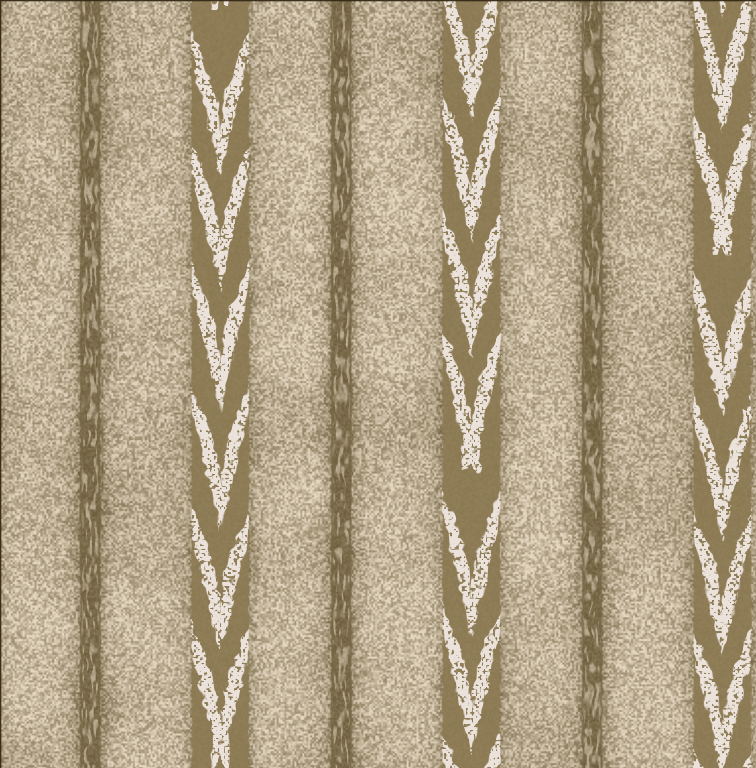
Write a Shadertoy shader that draws this pattern.

```glsl
const float PERIOD = 0.3268;         // spacing of the stripes
const float NARROW_X = 0.1175;       // centre of the first narrow stripe
const float NARROW_HALF = 0.0132;
const float WIDE_X = 0.2870;         // centre of the first wide stripe
const float WIDE_HALF = 0.0375;
const float CYCLE = 0.990;           // height of one run of chevrons
const int CHEVRONS = 6;              // chevrons in one run
const float FIRST_TIP = 0.212;       // the first chevron follows a longer gap
const float TIP_STEP = 0.1556;
const vec3 RUN_START = vec3(0.013, 0.618, 0.336); // start of the run per column
const float ARM_SLOPE = 0.24;
const float NOTCH = 0.056;           // height of the inner notch above the tip
const float BLUNT_HALF = 0.0115;     // half width of the forked tip
const float GRAIN = 390.0;
const float GRAIN_DEPTH = 0.78;
const float SHADOW_WIDTH = 0.011;
const float BORDER = 0.0016;
const vec3 DARK = vec3(0.43, 0.37, 0.24);
const vec3 BROWN = vec3(0.555, 0.485, 0.335);
const vec3 SAND = vec3(0.84, 0.785, 0.69);
const vec3 WHITE = vec3(0.92, 0.89, 0.86);
const vec3 EDGE = vec3(0.20, 0.16, 0.08);

float hash(vec2 p) {
    vec3 q = fract(p.xyx * 0.1031);
    q += dot(q, q.yzx + 33.33);
    return fract((q.x + q.y) * q.z);
}

float noise(vec2 p) {
    vec2 i = floor(p), f = fract(p);
    f = f * f * (3.0 - 2.0 * f);
    return mix(mix(hash(i), hash(i + vec2(1, 0)), f.x),
               mix(hash(i + vec2(0, 1)), hash(i + vec2(1, 1)), f.x), f.y);
}

float clouds(vec2 p) {
    float sum = 0.0, amp = 0.5;
    for (int i = 0; i < 4; i++) {
        sum += amp * noise(p);
        p = p * 2.03 + 17.0;
        amp *= 0.5;
    }
    return sum / 0.9375;
}

// Signed offset from the nearest stripe centre
float stripeOffset(float x, float centre) {
    return mod(x - centre + 0.5 * PERIOD, PERIOD) - 0.5 * PERIOD;
}

// Positive inside a V whose tip lies h below; x is the offset from its axis
float chevron(float x, float h, bool blunt) {
    float ax = abs(x);
    float outer = ARM_SLOPE * h;
    float inner = h < NOTCH ? -1.0 : 0.0365 * pow((h - NOTCH) / 0.130, 1.7);
    if (blunt) outer = max(outer, BLUNT_HALF);
    float d = min(outer - ax, ax - inner);
    float fork = 0.003 + 0.013 * (1.0 - smoothstep(0.0, 0.006, ax));
    return blunt ? min(d, h - fork) : d;
}

// Union of all chevrons in the run of one column
float chevronRun(vec2 p, float x, float column) {
    int c = int(mod(column, 3.0));
    vec2 wobble = vec2(noise(p * 120.0), noise(p * 95.0 + 40.0)) - 0.5;
    x += 0.006 * wobble.x;
    float down = mod(1.0 - p.y - RUN_START[c], CYCLE);
    float d = -1.0;
    for (int k = 0; k < CHEVRONS; k++) {
        bool last = k == CHEVRONS - 1;
        float shift = last ? 0.0 : 0.014 * (hash(vec2(k, column + 3.0)) - 0.5);
        float h = FIRST_TIP + TIP_STEP * float(k) + shift - down;
        d = max(d, chevron(x, h + 0.012 * wobble.y, last));
    }
    return d;
}

void mainImage(out vec4 fragColor, in vec2 fragCoord) {
    vec2 p = fragCoord / iResolution.y;
    float aa = 1.0 / iResolution.y;
    float grain = noise(p * GRAIN);
    float fray = 0.0025 * (noise(p * 170.0 + 9.0) - 0.5);

    float narrowX = stripeOffset(p.x, NARROW_X);
    float wideX = stripeOffset(p.x, WIDE_X);
    float narrowD = abs(narrowX) - NARROW_HALF + fray;
    float wideD = abs(wideX) - WIDE_HALF + fray;

    // Mottled ground, shaded towards the stripes
    float shade = 0.40 * exp(-max(narrowD, 0.0) / SHADOW_WIDTH)
                + 0.32 * exp(-max(wideD, 0.0) / SHADOW_WIDTH);
    float tone = 0.80 + GRAIN_DEPTH * (grain - 0.5) - shade
               + 0.40 * (clouds(p * vec2(7.0, 11.0)) - 0.5);
    vec3 color = mix(DARK, SAND, clamp(tone, 0.0, 1.12));

    // Narrow stripe with bark-like vertical streaks
    float streak = noise(vec2(p.x * 330.0 + 2.0 * noise(p * 60.0), p.y * 85.0));
    float bark = 0.55 * smoothstep(0.45, 0.85, streak) + 0.25 * (grain - 0.4);
    bark *= smoothstep(0.0, 0.005, -narrowD);
    vec3 barkColor = mix(DARK, SAND, clamp(bark + 0.08, 0.0, 1.0));
    color = mix(color, barkColor, smoothstep(0.0015, -0.0015, narrowD));

    // Wide stripe with speckled chevrons
    float column = floor((p.x - WIDE_X) / PERIOD + 0.5);
    float v = chevronRun(p, wideX, column);
    vec3 speckled = mix(BROWN, WHITE, smoothstep(0.16, 0.42, grain));
    vec3 band = mix(BROWN + 0.03 * (grain - 0.5), speckled, smoothstep(-aa, aa, v));
    color = mix(color, band, smoothstep(aa, -aa, wideD));

    // Thin dark line along the left and top
    float rim = min(p.x, 1.0 - p.y);
    color = mix(EDGE, color, smoothstep(BORDER - aa, BORDER + aa, rim));
    fragColor = vec4(color, 1.0);
}
```
